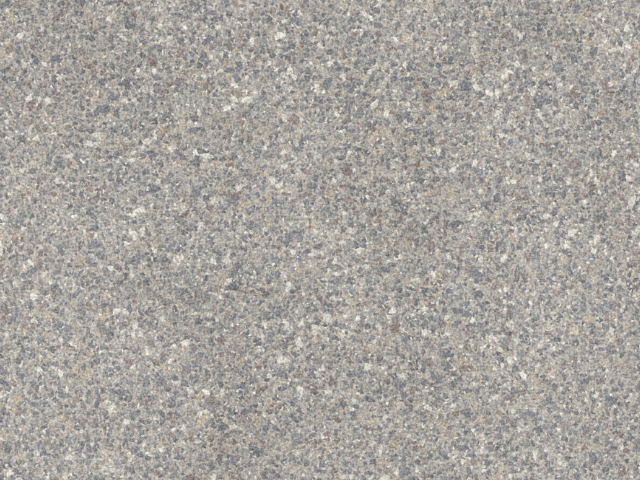
Give the GLSL for this texture, as a WebGL 2 fragment shader.

```glsl
#version 300 es
precision highp float;
precision highp int;
// Worn asphalt: angular slate, brown and tan chips set in pale gritty mortar.
// Layers of jittered cells hold random convex polygons, composited from fine
// grit to coarse chips to bright flecks; gradient noise adds grain and wear.

#define MORTAR vec3(0.705, 0.690, 0.655)
#define SLATE vec3(0.525, 0.532, 0.548)
#define GREY vec3(0.610, 0.612, 0.598)
#define BROWN vec3(0.590, 0.545, 0.525)
#define TAN vec3(0.745, 0.695, 0.620)
#define PALE vec3(0.865, 0.855, 0.810)
#define CHIP_CELLS 66.0
#define GRIT_CELLS 112.0
#define GRAIN_AMOUNT 0.17
#define WEAR_AMOUNT 0.045
#define EDGE_WARP 0.0022

uniform vec2 u_resolution;
out vec4 fragColor;

// Three random values in 0..1 from an integer cell and a seed
vec3 hash3(vec2 cell, int seed) {
    uvec3 v = uvec3(ivec3(ivec2(cell), seed)) * 1664525u + 1013904223u;
    v.x += v.y * v.z; v.y += v.z * v.x; v.z += v.x * v.y;
    v ^= v >> 16u;
    v.x += v.y * v.z; v.y += v.z * v.x; v.z += v.x * v.y;
    return vec3(v >> 8u) * exp2(-24.0);
}

float cornerSlope(vec2 cell, vec2 offset, int seed) {
    float angle = 6.2832 * hash3(cell, seed).x;
    return dot(vec2(cos(angle), sin(angle)), offset);
}

float gradientNoise(vec2 p, int seed) {
    vec2 c = floor(p), f = p - c;
    vec2 w = f * f * f * (f * (f * 6.0 - 15.0) + 10.0);
    vec2 e = vec2(1.0, 0.0);
    float low = mix(cornerSlope(c, f, seed), cornerSlope(c + e.xy, f - e.xy, seed), w.x);
    float high = mix(cornerSlope(c + e.yx, f - e.yx, seed), cornerSlope(c + e.xx, f - e.xx, seed), w.x);
    return mix(low, high, w.y);
}

// Mineral colour; paleness shifts the choice toward light stones
vec3 mineral(float pick, float paleness) {
    pick = mix(pick, 1.0, paleness);
    vec3 col = mix(SLATE, GREY, step(0.50, pick));
    col = mix(col, BROWN, step(0.70, pick));
    col = mix(col, TAN, step(0.87, pick));
    return mix(col, PALE, step(0.94, pick));
}

// Signed distance to a random convex five-sided chip
float chipDistance(vec2 q, float radius, vec2 cell, int seed) {
    float d = -radius;
    for (int k = 0; k < 5; k++) {
        vec3 r = hash3(cell, seed + 10 + k);
        float angle = (float(k) + 0.7 * (r.x - 0.5)) * 1.2566;
        d = max(d, dot(q, vec2(cos(angle), sin(angle))) - radius * (0.6 + 0.5 * r.y));
    }
    return d;
}

// Paint one layer of scattered chips over the colour
void scatter(inout vec3 col, vec2 p, float cells, float density, float size,
             float paleness, int seed) {
    vec2 g = p * cells, home = floor(g);
    float pixel = cells / u_resolution.y;
    for (int y = -1; y <= 1; y++)
    for (int x = -1; x <= 1; x++) {
        vec2 cell = home + vec2(x, y);
        vec3 place = hash3(cell, seed);
        if (place.z > density) continue;
        vec3 kind = hash3(cell, seed + 1);
        vec3 form = hash3(cell, seed + 2);
        vec2 q = g - cell - mix(vec2(0.15), vec2(0.85), place.xy);
        float turn = 6.2832 * form.x;
        vec2 local = mat2(cos(turn), sin(turn), -sin(turn), cos(turn)) * q;
        float stretch = 1.0 + 0.35 * form.y;
        local *= vec2(1.0 / stretch, stretch);
        float d = chipDistance(local, size * mix(0.68, 1.12, form.z), cell, seed);
        float cover = 1.0 - smoothstep(-0.9 * pixel, 0.9 * pixel, d);
        // Tone varies per chip, with a faint tilt across its face
        float tone = 0.09 * (kind.y - 0.5) + 0.06 * dot(q, vec2(-0.6, 0.8));
        col = mix(col, mineral(kind.x, paleness) + tone, 0.94 * cover);
    }
}

void main() {
    vec2 p = gl_FragCoord.xy / u_resolution.y;
    vec2 warp = vec2(gradientNoise(p * 130.0, 1), gradientNoise(p * 130.0, 2));
    vec2 rough = p + EDGE_WARP * warp;

    // Mortar with soft mottling
    vec3 col = MORTAR + 0.10 * gradientNoise(p * 75.0, 3);

    // Grit, chips, rare large stones, then bright flecks
    scatter(col, rough, GRIT_CELLS, 0.68, 0.42, 0.28, 100);
    scatter(col, rough + 3.7, CHIP_CELLS, 0.84, 0.43, 0.0, 200);
    scatter(col, rough + 7.3, CHIP_CELLS * 0.62, 0.13, 0.40, 0.12, 300);
    scatter(col, rough + 5.1, GRIT_CELLS * 1.15, 0.13, 0.36, 0.90, 400);

    // Fine grain and broad wear
    float grain = gradientNoise(p * 185.0, 4) + 0.6 * gradientNoise(p * 310.0 + 0.37, 5);
    float wear = gradientNoise(p * 3.0, 6) + 0.6 * gradientNoise(p * 9.0, 7);
    col += GRAIN_AMOUNT * grain + WEAR_AMOUNT * wear;
    fragColor = vec4(clamp(col, 0.0, 1.0), 1.0);
}
```
